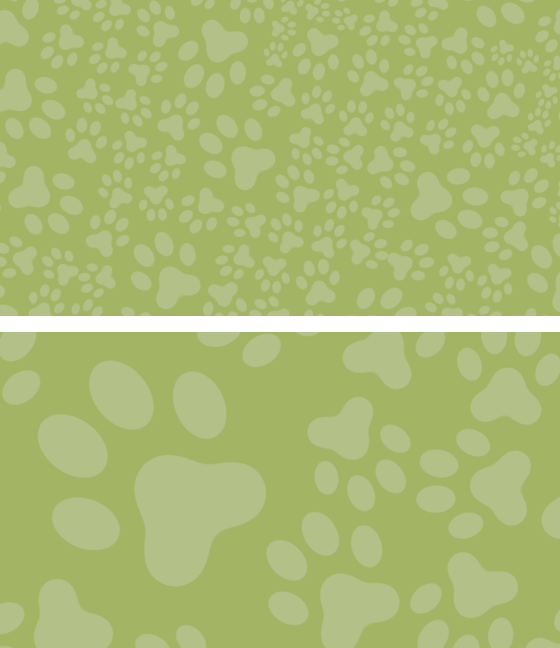
Top, the full canvas; bottom, a detail of the centre.
Give the GLSL for this pattern, as a WebGL 2 fragment shader.

```glsl
#version 300 es
precision highp float;

uniform vec2 u_resolution;
out vec4 fragColor;

#define BIG_SIDE 0.262
#define SMALL_SIDE 0.158
#define GRID_TURN 0.31
#define WHOLE_SHARE 0.46
#define QUARTER_SHARE 0.28
#define PAW_FILL 0.93
#define SEED 7.0

const vec3 GRASS = vec3(0.640, 0.708, 0.396);
const vec3 PAW = vec3(0.702, 0.752, 0.530);
const float TAU = 6.2831853;

struct Cell {
    vec2 local;  // position inside the cell, 0 to 1
    float side;  // side length in canvas heights
    vec2 id;
};

vec3 hash3(vec2 p) {
    vec3 q = fract(vec3(p.xyx + SEED) * vec3(0.1031, 0.1030, 0.0973));
    q += dot(q, q.yxz + 33.33);
    return fract((q.xxy + q.yzz) * q.zyx);
}

mat2 rotation(float angle) {
    float c = cos(angle), s = sin(angle);
    return mat2(c, s, -s, c);
}

float smoothMin(float a, float b, float k) {
    float h = max(k - abs(a - b), 0.0);
    return min(a, b) - h * h / (4.0 * k);
}

// Ellipse whose long axis leans outward by the given angle
float toe(vec2 p, vec2 center, vec2 radii, float lean) {
    vec2 q = rotation(lean) * (p - center);
    return (length(q / radii) - 1.0) * radii.x;
}

// Paw pointing up inside the unit circle: three-lobed pad and four toes
float paw(vec2 p) {
    float left = length(p - vec2(-0.37, -0.65)) - 0.26;
    float right = length(p - vec2(0.37, -0.65)) - 0.26;
    float top = length(p - vec2(0.0, -0.20)) - 0.28;
    float pad = smoothMin(smoothMin(left, right, 0.5), top, 0.4);

    p.x = abs(p.x);
    float inner = toe(p, vec2(0.30, 0.63), vec2(0.23, 0.33), 0.12);
    float outer = toe(p, vec2(0.70, 0.09), vec2(0.21, 0.30), 0.38);
    return min(pad, min(inner, outer));
}

bool insideUnit(vec2 q) {
    return all(greaterThanEqual(q, vec2(0.0))) && all(lessThan(q, vec2(1.0)));
}

// Gapless tiling by big and small squares that share no long grid lines
Cell findSquare(vec2 p) {
    vec2 axis = vec2(BIG_SIDE, SMALL_SIDE);
    vec2 normal = vec2(-SMALL_SIDE, BIG_SIDE);
    vec2 base = floor(vec2(dot(p, axis), dot(p, normal)) / dot(axis, axis));
    Cell cell = Cell(vec2(0.0), BIG_SIDE, base);
    for (int j = -1; j <= 1; j++) {
        for (int i = -1; i <= 1; i++) {
            vec2 n = base + vec2(i, j);
            vec2 q = p - n.x * axis - n.y * normal;
            vec2 big = q / BIG_SIDE;
            vec2 small = (q - vec2(BIG_SIDE, 0.0)) / SMALL_SIDE;
            if (insideUnit(big)) cell = Cell(big, BIG_SIDE, n);
            if (insideUnit(small)) cell = Cell(small, SMALL_SIDE, n + 131.0);
        }
    }
    return cell;
}

// Keep a big square, quarter it, or cut it into one medium and five little ones
Cell splitSquare(Cell cell) {
    vec3 rnd = hash3(cell.id);
    if (cell.side < BIG_SIDE || rnd.x < WHOLE_SHARE) return cell;

    float parts = 2.0;
    vec2 q = cell.local;
    if (rnd.x > WHOLE_SHARE + QUARTER_SHARE) {
        q = mix(q, 1.0 - q, step(0.5, rnd.yz));
        parts = max(q.x, q.y) < 2.0 / 3.0 ? 1.5 : 3.0;
    }
    vec2 part = floor(q * parts);
    return Cell(fract(q * parts), cell.side / parts,
                cell.id * 5.0 + part + parts * 71.0);
}

void main() {
    vec2 p = (gl_FragCoord.xy - 0.5 * u_resolution) / u_resolution.y;
    Cell cell = splitSquare(findSquare(rotation(GRID_TURN) * p));

    // Random direction, size and small shift within the cell
    vec3 rnd = hash3(cell.id + 311.0);
    float fill = PAW_FILL + 0.06 * (rnd.y - 0.5);
    vec2 shift = (1.0 - fill) * (2.0 * rnd.zy - 1.0);
    vec2 q = rotation(TAU * rnd.x) * (cell.local * 2.0 - 1.0 - shift) / fill;

    float edge = 0.75 / u_resolution.y;
    float distance = paw(q) * fill * cell.side * 0.5;
    float coverage = 1.0 - smoothstep(-edge, edge, distance);
    fragColor = vec4(mix(GRASS, PAW, coverage), 1.0);
}
```
